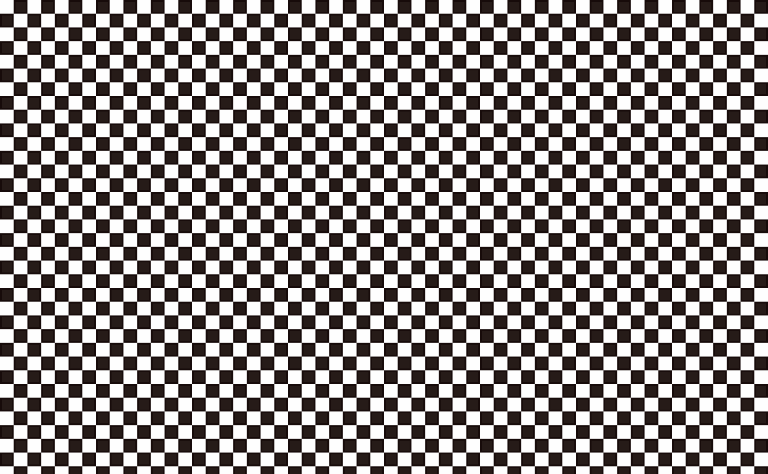
Write a WebGL 2 fragment shader that draws this pattern.

```glsl
#version 300 es
precision highp float;

uniform vec2 u_resolution;
out vec4 fragColor;

const float CELLS_ACROSS = 56.0;
const vec3 PAPER = vec3(0.995);
const vec3 INK = vec3(0.148, 0.106, 0.094);
const vec3 INK_RIM = vec3(0.09, 0.045, 0.04);

// Distance to the nearest grid line on each axis, in cells
vec2 gridDistance(vec2 p) {
    return 0.5 - abs(fract(p) - 0.5);
}

// Box-filtered checker: 0 in even cells, 1 in odd cells
float checker(vec2 p, float pixel) {
    vec2 parity = 1.0 - 2.0 * mod(floor(p), 2.0);
    vec2 side = parity * clamp(gridDistance(p) / (0.5 * pixel), 0.0, 1.0);
    return 0.5 - 0.5 * side.x * side.y;
}

// Thin darker band just inside the border of each cell
float rim(vec2 p, float inner, float outer) {
    vec2 d = gridDistance(p);
    return 1.0 - smoothstep(inner, outer, min(d.x, d.y));
}

void main() {
    // Whole cells start at the top left; the bottom row is cut
    float pixel = CELLS_ACROSS / u_resolution.x;
    vec2 p = vec2(gl_FragCoord.x, u_resolution.y - gl_FragCoord.y) * pixel;

    vec3 ink = mix(INK, INK_RIM, rim(p, 0.11, 0.15));
    fragColor = vec4(mix(PAPER, ink, checker(p, pixel)), 1.0);
}
```
